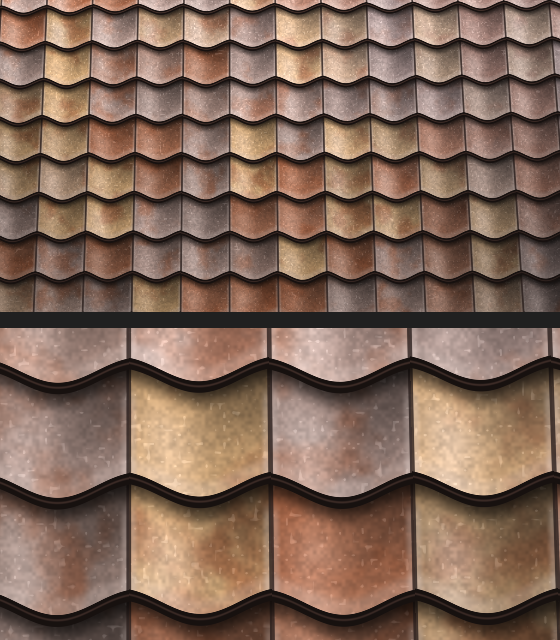
Top: the whole. Bottom: its middle third, enlarged.
This texture is drawn by a WebGL 2 fragment shader. Its source:

```glsl
#version 300 es
precision highp float;

uniform vec2 u_resolution;
out vec4 outColor;

#define TILE_WIDTH_TOP 0.0815
#define TILE_WIDTH_BOTTOM 0.0875
#define FAN_CENTER 0.41
#define ROW_START 0.0116
#define ROW_STEP 0.1145
#define ROW_GROWTH 0.00115
#define TILT 0.016
#define SAG 0.21
#define LIP 0.095
#define JOINT 0.016
#define GRAIN 0.13

const float PI = 3.14159265;
const vec3 TERRACOTTA = vec3(0.60, 0.39, 0.29);
const vec3 UMBER = vec3(0.57, 0.48, 0.45);
const vec3 OCHRE = vec3(0.70, 0.56, 0.40);
const vec3 RUST = vec3(0.52, 0.28, 0.17);
const vec3 SHEEN = vec3(0.88, 0.82, 0.80);
const vec3 GAP = vec3(0.09, 0.065, 0.06);

float hash(vec2 p) {
    p = fract(p * vec2(0.1031, 0.1137));
    p += dot(p, p.yx + 33.33);
    return fract((p.x + p.y) * p.x * 57.3);
}

float noise(vec2 p) {
    vec2 i = floor(p), f = fract(p);
    f = f * f * (3.0 - 2.0 * f);
    return mix(mix(hash(i), hash(i + vec2(1, 0)), f.x),
               mix(hash(i + vec2(0, 1)), hash(i + vec2(1, 1)), f.x), f.y);
}

float fbm(vec2 p) {
    float sum = 0.0, amp = 0.5;
    for (int i = 0; i < 4; i++) {
        sum += amp * noise(p);
        p = p * 2.03 + 17.0;
        amp *= 0.5;
    }
    return sum;
}

// Row number below the top, with rows growing towards the viewer
float rowAt(float depth) {
    float disc = ROW_STEP * ROW_STEP + 4.0 * ROW_GROWTH * (depth - ROW_START);
    return (sqrt(disc) - ROW_STEP) / (2.0 * ROW_GROWTH);
}

vec3 glaze(vec2 cell, vec2 p) {
    float pick = hash(cell + 41.0);
    vec3 color = mix(TERRACOTTA, UMBER, smoothstep(0.30, 0.48, pick));
    color = mix(color, OCHRE, smoothstep(0.70, 0.80, pick));
    float patches = fbm(p * 14.0 + cell * 7.3);
    color = mix(color, RUST, 0.55 * smoothstep(0.45, 0.72, patches));
    return color * (0.88 + 0.24 * hash(cell + 97.0));
}

void main() {
    vec2 uv = gl_FragCoord.xy / u_resolution;
    vec2 p = gl_FragCoord.xy / u_resolution.y;
    float depth = 1.0 - uv.y;

    // Tile coordinates: across runs left to right, down runs from lip to lip
    float column = (uv.x - FAN_CENTER) / mix(TILE_WIDTH_TOP, TILE_WIDTH_BOTTOM, depth);
    float row = rowAt(depth + TILT * (uv.x - FAN_CENTER) * uv.y);
    float aaX = fwidth(column), aaY = fwidth(row);
    float across = fract(column);
    float belly = mix(0.5 - 0.5 * cos(2.0 * PI * across), sin(PI * across), 0.35);
    row -= SAG * belly + 0.03 * (hash(vec2(floor(column) + 60.0, 5.0)) - 0.5);
    float down = fract(row);
    vec2 cell = vec2(floor(column), floor(row)) + 30.0;

    vec3 color = glaze(cell, p);

    // Cool tint in the upper right, brighter light near the top
    color = mix(color, vec3(0.50, 0.46, 0.49), 0.55 * smoothstep(0.75, 1.5, uv.x + 0.6 * uv.y));
    float daylight = mix(0.80, 1.22, uv.y);
    daylight *= 1.0 - 0.75 * pow(abs(uv.x - 0.46), 2.0) * (1.5 - uv.y);

    // Curved surface: sheen on the left slope, shade at the upper right
    float slope = exp(-pow((across - 0.27) / 0.22, 2.0));
    float shade = smoothstep(0.35, 0.95, across) * (1.0 - smoothstep(0.25, 0.95, down));
    float light = 0.84 + 0.20 * slope + 0.22 * down - 0.30 * shade;
    color *= light * daylight;
    float gloss = slope * smoothstep(0.1, 0.6, down) * (0.25 + 0.30 * hash(cell + 11.0));
    color = mix(color, SHEEN, gloss * mix(0.55, 1.1, uv.y));

    // Weathered speckle
    float speckle = noise(p * 260.0) * 0.6 + noise(p * 120.0) * 0.4;
    color *= 1.0 + GRAIN * 2.0 * (speckle - 0.5);
    color += 0.10 * smoothstep(0.78, 0.95, noise(p * 210.0 + 9.0)) * daylight;

    // Bright worn rims along the lower edge and both sides of the joint
    float side = min(across, 1.0 - across);
    float rim = smoothstep(0.82, 0.93, down) * 0.22;
    rim += 0.28 * (1.0 - smoothstep(0.025, 0.075, side)) * smoothstep(0.2, 0.4, down);
    color = mix(color, SHEEN * daylight, rim);

    // Joint between neighbours
    float joint = 1.0 - smoothstep(JOINT - 0.5 * aaX, JOINT + 0.7 * aaX, side);
    color = mix(color, GAP * 1.8, joint * 0.8);

    // Shadow under the upper row, then its thick dark lip
    color *= mix(0.38, 1.0, smoothstep(LIP * 0.8, LIP + 0.20, down));
    float lip = 1.0 - smoothstep(LIP - 0.5 * aaY, LIP + 0.8 * aaY, down);
    lip = max(lip, smoothstep(1.0 - aaY, 1.0, down));
    float ridge = 1.0 - smoothstep(0.0, 0.012 + aaY * 0.6, abs(down - 0.04));
    vec3 lipColor = GAP + vec3(0.14, 0.10, 0.085) * ridge * daylight;
    color = mix(color, lipColor, lip);

    outColor = vec4(clamp(color, 0.0, 1.0), 1.0);
}
```
